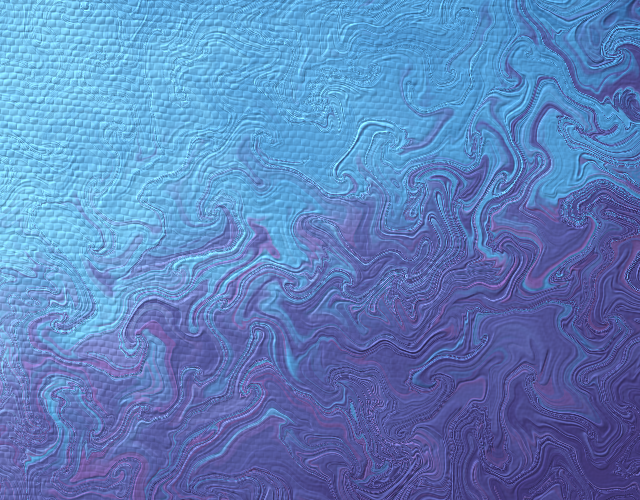
This texture is drawn by a WebGL 1 fragment shader. Its source:

```glsl
precision highp float;
uniform vec2 u_resolution;

const vec3 BLUE_DEEP = vec3(0.19, 0.42, 0.66);
const vec3 BLUE_MID = vec3(0.33, 0.62, 0.84);
const vec3 BLUE_LIGHT = vec3(0.52, 0.82, 0.97);
const vec3 VIOLET_DEEP = vec3(0.25, 0.22, 0.47);
const vec3 VIOLET_MID = vec3(0.33, 0.35, 0.62);
const vec3 VIOLET_LIGHT = vec3(0.53, 0.58, 0.84);
const vec3 PINK = vec3(0.57, 0.38, 0.68);

const vec2 WEAVE_CELL = vec2(0.0175, 0.0140);
const float WEAVE_TILT = 0.08;
const float WEAVE_HEIGHT = 0.95;
const int SWIRL_STEPS = 9;
const float SWIRL_STRIDE = 0.034;
const float SWIRL_SCALE = 4.2;
const float STREAK_SCALE = 11.0;
const float BRISTLE_SCALE = 34.0;
const vec2 LIGHT_OFFSET = vec2(-0.0022, 0.0031);
const float RELIEF_TONE = 0.20;
const float RELIEF_SHADE = 0.30;

vec2 gradientAt(vec2 cell) {
  float angle = 6.2832 * fract(sin(dot(cell, vec2(127.1, 311.7))) * 43758.55);
  return vec2(cos(angle), sin(angle));
}

float gradientNoise(vec2 p) {
  vec2 i = floor(p);
  vec2 f = p - i;
  vec2 u = f * f * f * (f * (f * 6.0 - 15.0) + 10.0);
  vec2 e = vec2(1.0, 0.0);
  float low = mix(dot(gradientAt(i), f), dot(gradientAt(i + e), f - e), u.x);
  float high = mix(dot(gradientAt(i + e.yx), f - e.yx),
                   dot(gradientAt(i + e.xx), f - e.xx), u.x);
  return mix(low, high, u.y);
}

// Stream function whose contours are the brush strokes
float stream(vec2 p) {
  vec2 s = p * SWIRL_SCALE;
  return (gradientNoise(s + 3.7) + 0.35 * gradientNoise(s * 2.3 + 11.0)) / SWIRL_SCALE;
}

// Carries a point back along the curl of the stream
vec2 swirl(vec2 p) {
  const float h = 0.004;
  for (int i = 0; i < SWIRL_STEPS; i++) {
    float here = stream(p);
    vec2 slope = vec2(stream(p + vec2(h, 0.0)), stream(p + vec2(0.0, h))) - here;
    p += SWIRL_STRIDE * vec2(slope.y, -slope.x) / h;
  }
  return p;
}

// Staggered rows of rounded thread crossings
float weave(vec2 p) {
  float c = cos(WEAVE_TILT);
  float s = sin(WEAVE_TILT);
  vec2 wobble = vec2(gradientNoise(p * 19.0), gradientNoise(p * 19.0 + 31.0));
  vec2 g = (mat2(c, s, -s, c) * p + 0.006 * wobble) / WEAVE_CELL;
  g.x += 0.5 * mod(floor(g.y), 2.0);
  vec2 bump = sin(3.1416 * fract(g));
  float thickness = 0.85 + 0.8 * gradientNoise(p * 42.0 + 5.0);
  return thickness * sqrt(bump.x * bump.y + 0.02);
}

float surfaceHeight(vec2 p, vec2 paint, float cover) {
  float bristles = gradientNoise(paint * BRISTLE_SCALE)
                 + 0.7 * gradientNoise(paint * STREAK_SCALE * 1.6 + 9.0);
  float grain = gradientNoise(p * 150.0);
  return WEAVE_HEIGHT * cover * weave(p) + mix(1.15, 0.45, cover) * bristles + 0.16 * grain;
}

vec3 ramp(vec3 deep, vec3 mid, vec3 light, float t) {
  return mix(mix(deep, mid, smoothstep(0.0, 0.5, t)), light, smoothstep(0.45, 1.0, t));
}

void main() {
  vec2 p = gl_FragCoord.xy / u_resolution.y;
  float across = gl_FragCoord.x / u_resolution.x;
  vec2 paint = swirl(p);
  vec2 paintToLight = swirl(p + LIGHT_OFFSET);

  // Canvas shows most at the upper left, thick paint at the lower right
  float cover = clamp(0.82 - 0.85 * across + 0.55 * (p.y - 0.4), 0.08, 1.0);
  float relief = surfaceHeight(p, paint, cover)
               - surfaceHeight(p + LIGHT_OFFSET, paintToLight, cover);

  // Marbled boundary between blue and violet
  float streak = gradientNoise(paint * STREAK_SCALE)
               + 0.6 * gradientNoise(paint * STREAK_SCALE * 2.2 + 17.0);
  float border = 0.29 + 0.42 * across + 0.12 * gradientNoise(p * 2.6 + 21.0);
  float depth = border - p.y;
  float marbling = mix(0.75, 0.35, cover);
  float violet = smoothstep(-0.26, 0.24, depth + marbling * streak);

  // Broad light falling from the left
  float rise = p.y - 0.65;
  float tone = 0.88 - 0.54 * across - 0.75 * rise * rise;
  tone += 0.42 * marbling * gradientNoise(paint * STREAK_SCALE * 1.5 + 43.0);
  tone += 0.16 * gradientNoise(p * 5.0 + 8.0) + RELIEF_TONE * relief;

  vec3 color = mix(ramp(BLUE_DEEP, BLUE_MID, BLUE_LIGHT, tone),
                   ramp(VIOLET_DEEP, VIOLET_MID, VIOLET_LIGHT, tone), violet);

  // Thin pink veins where the colours meet
  float vein = smoothstep(0.16, 0.42, gradientNoise(paint * STREAK_SCALE * 1.8 + 61.0));
  float meeting = smoothstep(-0.22, 0.08, depth) * (1.0 - 0.5 * smoothstep(0.2, 0.6, depth));
  color = mix(color, PINK * (0.72 + 0.45 * tone), 0.6 * vein * meeting);

  color *= 1.0 + RELIEF_SHADE * clamp(relief, -1.2, 1.2);
  gl_FragColor = vec4(clamp(color, 0.0, 1.0), 1.0);
}
```
